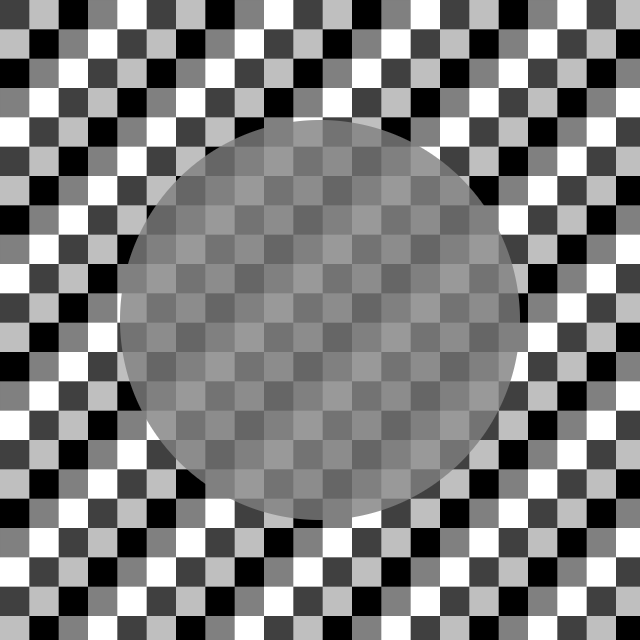
A Shadertoy shader for this pattern:

```glsl
// Diagonal five-tone checker mosaic with a low-contrast disc at its centre.

const float CELL_SIZE = 11.0 / 240.0;   // side of one square, in canvas units
const float TONE_COUNT = 5.0;           // tones in one diagonal cycle
const float TONE_STEP = 2.0;            // tone steps from one square to the next
const float FIRST_TONE = 1.0;           // tone index of the top left square
const float DISC_RADIUS = 0.3125;
const float DISC_CONTRAST = 0.2;        // contrast kept inside the disc
const float MID_GREY = 0.5;

// Grey level of the squares on one diagonal
float diagonalTone(float diagonal) {
    return mod(TONE_STEP * diagonal + FIRST_TONE, TONE_COUNT) / (TONE_COUNT - 1.0);
}

// Mosaic blended across the nearest grid corner for smooth square edges
float mosaic(vec2 p, float pixel) {
    vec2 grid = p / CELL_SIZE;
    vec2 corner = floor(grid + 0.5);
    vec2 blend = clamp((grid - corner) * CELL_SIZE / pixel + 0.5, 0.0, 1.0);
    float diagonal = corner.x + corner.y;
    float before = diagonalTone(diagonal - 2.0);
    float middle = diagonalTone(diagonal - 1.0);
    float after = diagonalTone(diagonal);
    return mix(mix(before, middle, blend.x), mix(middle, after, blend.x), blend.y);
}

void mainImage(out vec4 fragColor, in vec2 fragCoord) {
    // Canvas units, centred; the grid starts at the top left
    float pixel = 1.0 / min(iResolution.x, iResolution.y);
    vec2 centred = (fragCoord - 0.5 * iResolution.xy) * pixel;
    vec2 gridPoint = vec2(0.5 + centred.x, 0.5 - centred.y);

    // Disc flattens the mosaic towards mid grey
    float discDistance = length(centred) - DISC_RADIUS;
    float inside = clamp(0.5 - discDistance / pixel, 0.0, 1.0);
    float contrast = mix(1.0, DISC_CONTRAST, inside);

    float tone = mix(MID_GREY, mosaic(gridPoint, pixel), contrast);
    fragColor = vec4(vec3(tone), 1.0);
}
```
